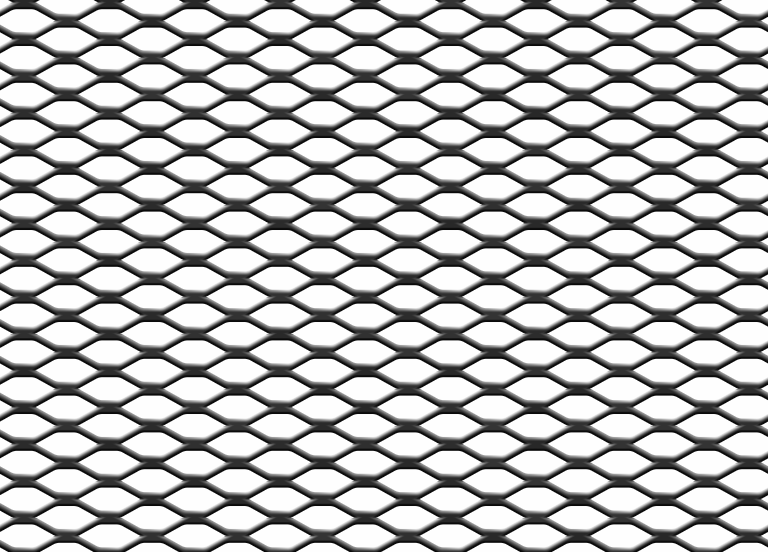
A Shadertoy shader for this texture:

```glsl
// Expanded metal mesh: dark bevelled strands around flat hexagonal holes on white.

const vec2 REPEATS = vec2(9.0, 15.0);     // whole cells across and down
const vec2 CELL = vec2(128.0, 55.2);      // cell size in design units
const vec2 PHASE = vec2(0.281, -0.062);   // position of the first joint, in cells
const vec2 HOLE_HALF = vec2(46.5, 17.2);  // half width and half height of a hole
const float FLAT_HALF = 15.5;             // half length of a hole's flat edge

const float BACKDROP = 0.995;
const float STEEL = 0.18;
const float UNDERSIDE = 0.04;

// Sine-free hash, 0 to 1
float hash(vec2 p) {
    vec3 h = fract(p.xyx * vec3(0.1031, 0.1030, 0.0973));
    h += dot(h, h.yzx + 33.33);
    return fract((h.x + h.y) * h.z);
}

float smoothMax(float a, float b, float k) {
    float h = max(k - abs(a - b), 0.0) / k;
    return max(a, b) + 0.25 * h * h * k;
}

// Signed distance to a hexagon with flat top and bottom, corners eased
float holeDistance(vec2 p, vec2 halfSize, float flatHalf) {
    vec2 normal = normalize(vec2(halfSize.y, halfSize.x - flatHalf));
    p = abs(p);
    float slanted = dot(p - vec2(halfSize.x, 0.0), normal);
    return smoothMax(slanted, p.y - halfSize.y, 2.5);
}

// Nearest joint of the staggered lattice, by diamond distance
vec2 nearestJoint(vec2 q) {
    vec2 a = round(q);
    vec2 b = round(q - 0.5) + 0.5;
    vec2 da = abs(q - a);
    vec2 db = abs(q - b);
    return da.x + da.y < db.x + db.y ? a : b;
}

// x: distance to the nearest hole, y: top highlight, z: underside shadow
vec3 meshSurface(vec2 p) {
    vec3 surface = vec3(1e3, 0.0, 0.0);
    for (int i = 0; i < 4; i++) {
        float side = i % 2 == 0 ? 0.5 : -0.5;
        vec2 center = CELL * (i < 2 ? vec2(0.0, side) : vec2(side, 0.0));
        vec2 r = p - center;
        float d = holeDistance(r, HOLE_HALF, FLAT_HALF);
        float below = smoothstep(3.0, -3.0, r.y);
        // Rising strands catch more light than falling ones
        float strength = mix(0.44, 0.74, smoothstep(-18.0, 18.0, r.x));
        float light = below * strength * smoothstep(7.0, -0.5, d);
        float shade = (1.0 - below) * smoothstep(4.6, 1.6, d);
        surface.x = min(surface.x, d);
        surface.yz = max(surface.yz, vec2(light, shade));
    }
    return surface;
}

void mainImage(out vec4 fragColor, in vec2 fragCoord) {
    vec2 q = fragCoord / iResolution.xy * REPEATS - PHASE;
    vec2 joint = nearestJoint(q);
    vec2 local = q - joint;
    vec3 surface = meshSurface(local * CELL);

    // Slight change of sheen from joint to joint, fading along the strands
    float fade = 1.0 - smoothstep(0.1, 0.5, abs(local.x) + abs(local.y));
    float sheen = (hash(mod(joint, REPEATS) * 2.0) - 0.5) * fade;

    float tone = STEEL + surface.y + 0.05 * sheen;
    tone = mix(tone, UNDERSIDE, surface.z);

    // Edge smoothing over one pixel
    float pixel = REPEATS.y * CELL.y / iResolution.y;
    float metal = clamp(surface.x / pixel + 0.5, 0.0, 1.0);
    fragColor = vec4(vec3(mix(BACKDROP, tone, metal)), 1.0);
}
```
